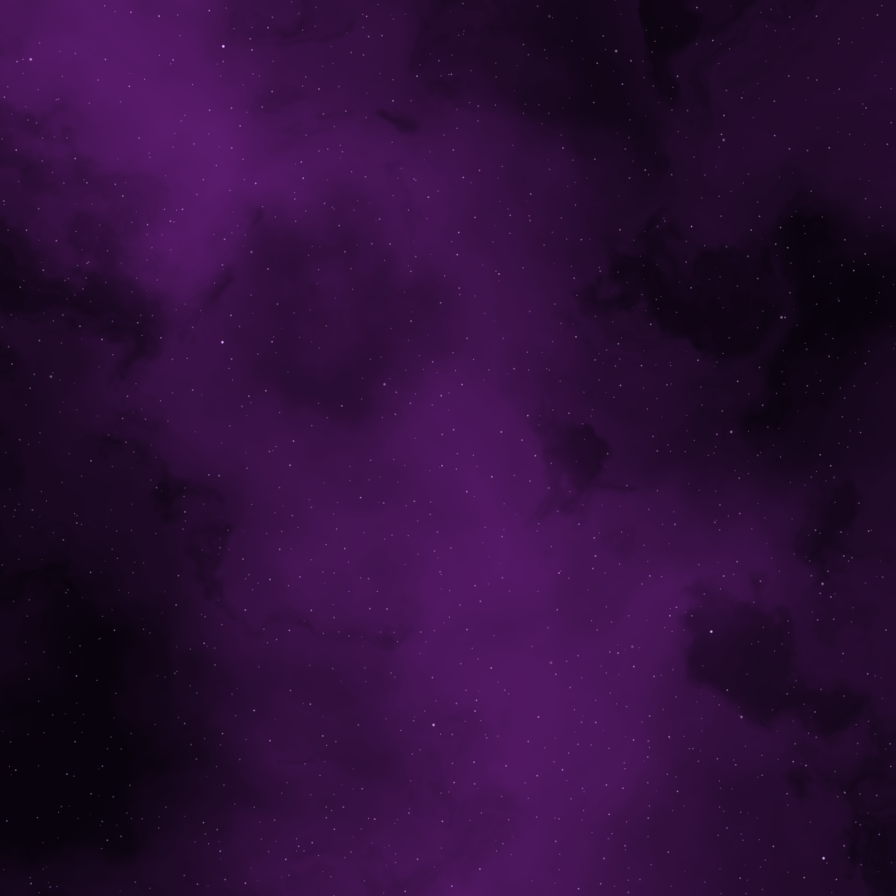
Reproduce this texture procedurally as a WebGL 2 fragment shader.

```glsl
#version 300 es
precision highp float;
// A violet nebula: a diagonal band of glowing gas broken by dark dust.
// Broad soft masses are bent by layered sines and fractal noise for
// smoky edges; jittered cells then scatter faint pinpoint stars.

uniform vec2 u_resolution;
out vec4 fragColor;

const vec3 VOID_COLOR = vec3(0.036, 0.013, 0.052);
const vec3 GAS_COLOR = vec3(0.345, 0.102, 0.415);
const vec3 STAR_COLOR = vec3(0.85, 0.74, 0.90);

float hash(vec2 p) {
    vec3 q = fract(vec3(p.xyx) * 0.1031);
    q += dot(q, q.yzx + 33.33);
    return fract((q.x + q.y) * q.z);
}

vec2 hash2(vec2 p) {
    return vec2(hash(p), hash(p + 57.3));
}

float valueNoise(vec2 p) {
    vec2 cell = floor(p);
    vec2 f = fract(p);
    f = f * f * f * (f * (f * 6.0 - 15.0) + 10.0);
    float low = mix(hash(cell), hash(cell + vec2(1, 0)), f.x);
    float high = mix(hash(cell + vec2(0, 1)), hash(cell + vec2(1, 1)), f.x);
    return mix(low, high, f.y);
}

// Fractal sum, rotated at each octave to hide the lattice
float fbm(vec2 p) {
    const mat2 turn = mat2(0.8, 0.6, -0.6, 0.8);
    float sum = 0.0;
    float amplitude = 0.5;
    for (int i = 0; i < 6; i++) {
        sum += amplitude * valueNoise(p);
        p = turn * p * 2.03 + 17.0;
        amplitude *= 0.5;
    }
    return sum;
}

// Slow bending from layered sines
vec2 sineWarp(vec2 p) {
    vec2 bend = vec2(0.0);
    float frequency = 7.0;
    for (int i = 0; i < 3; i++) {
        bend += sin(p.yx * frequency + vec2(1.3, 4.1) + bend * 2.0) / frequency;
        frequency *= 1.9;
    }
    return bend;
}

float softMass(vec2 p, vec2 center, vec2 radius) {
    vec2 d = (p - center) / radius;
    return exp(-dot(d, d));
}

// Large-scale light and dark regions
float gasLayout(vec2 p) {
    float spine = mix(0.62, 0.14, p.y) + 0.05 * sin(3.1416 * p.y);
    float offset = (p.x - spine) / 0.24;
    float gas = 0.35 + 0.55 * exp(-offset * offset);
    gas -= 0.40 * softMass(p, vec2(0.06, 0.16), vec2(0.30, 0.24));
    gas -= 0.52 * softMass(p, vec2(0.35, 0.66), vec2(0.12, 0.09));
    gas -= 0.30 * softMass(p, vec2(0.86, 0.58), vec2(0.18, 0.20));
    gas -= 0.20 * softMass(p, vec2(0.68, 0.92), vec2(0.10, 0.22));
    gas += 0.20 * softMass(p, vec2(0.83, 0.33), vec2(0.12, 0.10));
    return gas;
}

float nebula(vec2 p) {
    vec2 smoke = vec2(fbm(p * 5.0 + 3.7), fbm(p * 5.0 + 41.2)) - 0.5;
    vec2 bent = p + 0.22 * sineWarp(p) + 0.26 * smoke;
    float gas = gasLayout(bent);
    gas += 0.42 * (fbm(bent * 4.0 + 9.0) - 0.5);

    // Dust wisps gather where the gas thins out
    float edge = clamp(4.0 * gas * (1.0 - gas), 0.0, 1.0);
    float dust = smoothstep(0.50, 0.76, fbm(p * 8.0 + smoke * 3.0 + 23.0));
    return clamp(gas - 0.24 * dust * edge, 0.0, 1.0);
}

// One jittered star in a random share of the cells
float stars(vec2 p, float cells, float share, float radius) {
    vec2 cell = floor(p * cells);
    vec2 center = (cell + 0.1 + 0.8 * hash2(cell + cells)) / cells;
    float present = step(hash(cell + 91.7), share);
    float brightness = mix(0.25, 1.0, hash(cell + 12.9));
    return present * brightness * smoothstep(radius, 0.0, length(p - center));
}

void main() {
    vec2 p = gl_FragCoord.xy / u_resolution;
    vec3 color = mix(VOID_COLOR, GAS_COLOR, nebula(p));

    float starlight = 0.45 * stars(p, 38.0, 0.45, 0.0018);
    starlight += 0.30 * stars(p + 0.37, 61.0, 0.25, 0.0015);
    starlight += 0.95 * stars(p + 0.11, 9.0, 0.22, 0.0025);
    color += STAR_COLOR * starlight;

    fragColor = vec4(color, 1.0);
}
```
